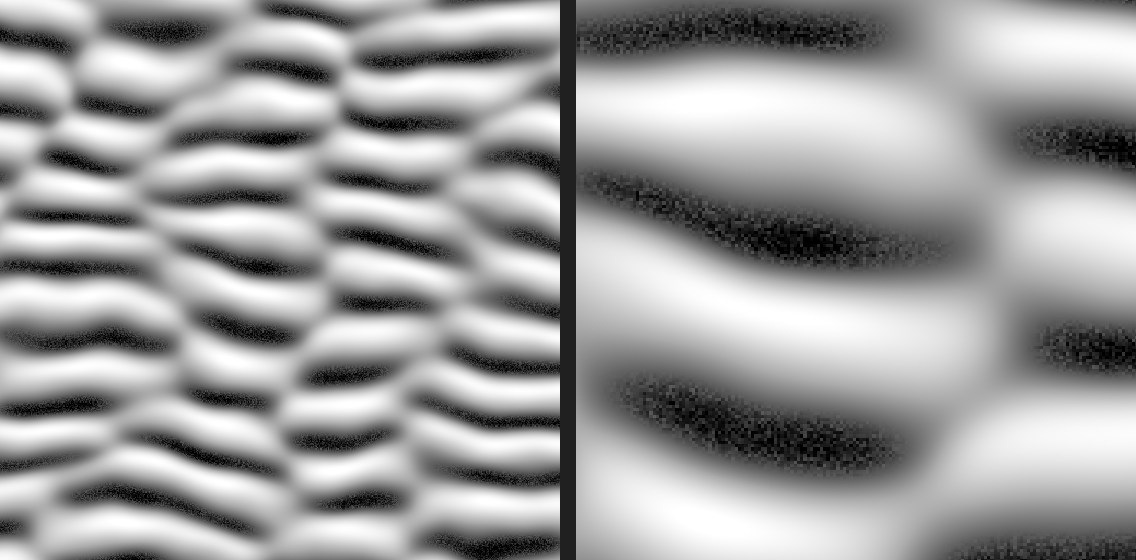
Left: the whole. Right: its middle third, enlarged.
This texture is drawn by a Shadertoy shader. Its source:

```glsl
// Rippled grey bands broken into staggered cells, with fine grain in the dark cores.

#define BAND_PERIOD 0.115   // height of one light and dark pair
#define BAND_SLOPE 0.10     // fall of the bands to the right
#define CELL_WIDTH 0.285    // distance between the seams
#define SEAM_LEAN 0.27      // rightward lean of the seams
#define SEAM_WARP 0.17
#define BAND_WARP 0.075
#define EDGE_SKEW 0.35      // crisper lower edges on the dark bands
#define MOTTLE 0.22
#define GRAIN_SIZE 0.001953
#define GRAIN_CONTRAST 0.36

const float PI = 3.14159;

vec2 hash22(vec2 p) {
    vec3 q = fract(vec3(p.xyx) * vec3(0.1031, 0.1030, 0.0973));
    q += dot(q, q.yzx + 33.33);
    return fract((q.xx + q.yz) * q.zy);
}

float cornerRamp(vec2 cell, vec2 offset) {
    float angle = 2.0 * PI * hash22(cell + 57.0).x;
    return dot(vec2(cos(angle), sin(angle)), offset);
}

float gradientNoise(vec2 p) {
    vec2 cell = floor(p);
    vec2 f = p - cell;
    vec2 u = f * f * f * (f * (f * 6.0 - 15.0) + 10.0);
    vec2 e = vec2(1.0, 0.0);
    float low = mix(cornerRamp(cell, f), cornerRamp(cell + e.xy, f - e.xy), u.x);
    float high = mix(cornerRamp(cell + e.yx, f - e.yx), cornerRamp(cell + e.xx, f - e.xx), u.x);
    return mix(low, high, u.y);
}

// Signed band height: its sign flips at every seam, shifting the bands half a period.
float rippleField(vec2 p) {
    float seamShift = SEAM_WARP * gradientNoise(p * 3.1 + 4.3)
                    + 0.2 * SEAM_WARP * gradientNoise(p * 9.0 + 21.7);
    float bandShift = BAND_WARP * gradientNoise(p * 2.6 + 11.9)
                    + 0.22 * BAND_WARP * gradientNoise(p * 8.5 + 35.1);

    float seamWave = cos(PI * (p.x - SEAM_LEAN * p.y + seamShift) / CELL_WIDTH);
    float envelope = seamWave * sqrt(1.3 / (seamWave * seamWave + 0.3));

    float phase = 2.0 * PI * (p.y + BAND_SLOPE * p.x + bandShift) / BAND_PERIOD;
    phase -= EDGE_SKEW * envelope * cos(phase);
    return envelope * cos(phase);
}

// Tone curve: a gentle shoulder in the whites, a deeper fall into the blacks.
float toneCurve(float s) {
    float light = 0.67 + 0.37 * s - 0.05 * s * s;
    float dark = 0.67 + 0.47 * s - 0.13 * s * s * s * s;
    return s > 0.0 ? light : dark;
}

void mainImage(out vec4 fragColor, in vec2 fragCoord) {
    vec2 p = fragCoord / iResolution.y;

    // Bands with soft mottling
    float height = rippleField(p);
    height += MOTTLE * gradientNoise(p * vec2(11.0, 20.0) + 70.0);
    float grey = toneCurve(clamp(height, -1.05, 1.1));

    // Speckle confined to the dark cores
    vec2 speck = hash22(floor(p / GRAIN_SIZE) + 131.0);
    float darkCore = 1.0 - smoothstep(0.12, 0.42, grey);
    grey += GRAIN_CONTRAST * darkCore * (0.5 * (speck.x + speck.y) - 0.48);

    fragColor = vec4(vec3(clamp(grey, 0.0, 1.0)), 1.0);
}
```
